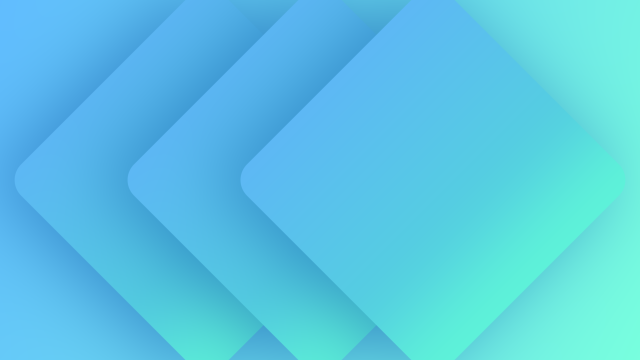
A WebGL 1 fragment shader for this background:

```glsl
precision highp float;
// Three overlapping rounded diamonds in a row over a blue-to-mint gradient.
// Each is a rotated rounded box with a diagonal gradient, and casts a soft
// blue shadow, shifted left, onto everything already painted below it.

uniform vec2 u_resolution;

// Lengths are in canvas heights.
#define SPACING 0.3137
#define HALF_SIDE 0.396
#define CORNER_RADIUS 0.0615
#define SHADOW_SHIFT 0.058
#define SHADOW_BLUR 0.112
#define SHADOW_OPACITY 0.65
#define SHADOW_COLOR vec3(0.12, 0.42, 0.72)
#define SKY_BLUE vec3(0.38, 0.74, 1.0)
#define MINT vec3(0.47, 1.0, 0.87)
#define FACE_START vec3(0.365, 0.72, 0.96)
#define FACE_MIDDLE vec3(0.33, 0.81, 0.88)
#define FACE_END vec3(0.365, 0.945, 0.85)

// Turns by 45 degrees: x runs down-right, y runs up-right.
vec2 toDiamondAxes(vec2 p) {
  return vec2(p.x - p.y, p.x + p.y) * 0.70710678;
}

float roundedBox(vec2 q) {
  vec2 d = abs(q) - HALF_SIDE + CORNER_RADIUS;
  return length(max(d, 0.0)) + min(max(d.x, d.y), 0.0) - CORNER_RADIUS;
}

// Logistic approximation of a Gaussian-blurred step.
vec2 blurredStep(vec2 x) {
  return 1.0 / (1.0 + exp(-1.702 * x / SHADOW_BLUR));
}

// Blurred square, as the product of its two blurred spans.
float softShadow(vec2 q) {
  vec2 span = blurredStep(q + HALF_SIDE) - blurredStep(q - HALF_SIDE);
  return span.x * span.y;
}

vec3 faceColor(float t) {
  vec3 color = mix(FACE_START, FACE_MIDDLE, clamp(t / 0.65, 0.0, 1.0));
  return mix(color, FACE_END, smoothstep(0.6, 1.0, t));
}

void main() {
  vec2 uv = gl_FragCoord.xy / u_resolution;
  vec2 p = (gl_FragCoord.xy - 0.5 * u_resolution) / u_resolution.y;
  float pixel = 1.0 / u_resolution.y;

  // Backdrop
  vec3 color = mix(SKY_BLUE, MINT, 0.8 * uv.x + 0.2 * (1.0 - uv.y));

  // Diamonds from left to right, each above the last
  for (int i = 0; i < 3; i++) {
    vec2 local = p - vec2((float(i) - 1.0) * SPACING, 0.0);
    vec2 q = toDiamondAxes(local);

    float shadow = softShadow(toDiamondAxes(local + vec2(SHADOW_SHIFT, 0.0)));
    color = mix(color, SHADOW_COLOR, SHADOW_OPACITY * shadow);

    float coverage = 1.0 - smoothstep(-0.7 * pixel, 0.7 * pixel, roundedBox(q));
    color = mix(color, faceColor(0.5 + 0.5 * q.x / HALF_SIDE), coverage);
  }

  gl_FragColor = vec4(color, 1.0);
}
```
